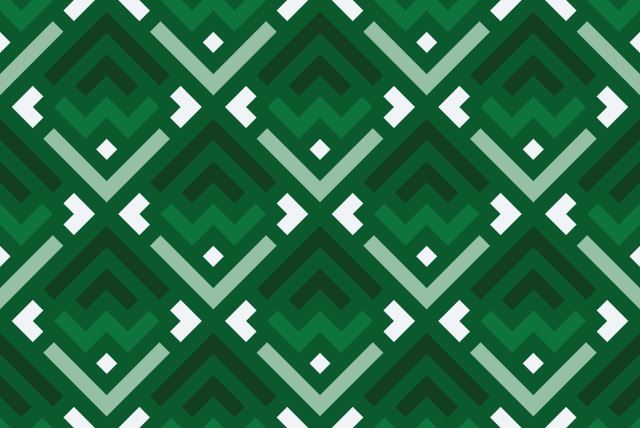
Reproduce this pattern procedurally as a Shadertoy shader.

```glsl
// Half-drop diamonds of chevrons, zigzags, arrowheads and dots in greens.
// Each motif is mirrored about its vertical axis and turned 45 degrees,
// so that every bar is an axis-aligned box on a small diagonal grid.

const vec2 REPEATS = vec2(3.0, 2.0);      // tiles across and down
const float GRID_UNIT = 0.0495;           // diagonal grid step, in tiles

const vec3 GROUND = vec3(0.043, 0.353, 0.176);
const vec3 DARK   = vec3(0.071, 0.247, 0.118);
const vec3 BRIGHT = vec3(0.051, 0.455, 0.231);
const vec3 PALE   = vec3(0.584, 0.753, 0.647);
const vec3 WHITE  = vec3(0.941, 0.957, 0.965);

// Antialiased coverage of the box from lo to hi; px is one pixel in grid units
float box(vec2 p, vec2 lo, vec2 hi, float px) {
    vec2 inside = min(p - lo, hi - p);
    vec2 cover = clamp(inside / px + 0.5, 0.0, 1.0);
    return cover.x * cover.y;
}

// Offset from the nearest motif centre, with two diamonds per tile
vec2 diamondCell(vec2 tile) {
    vec2 p = fract(tile) - 0.5;
    if (abs(p.x) + abs(p.y) > 0.5) p = fract(tile + 0.5) - 0.5;
    return p;
}

void mainImage(out vec4 fragColor, in vec2 fragCoord) {
    vec2 p = diamondCell(fragCoord / iResolution.xy * REPEATS) / GRID_UNIT;
    float px = sqrt(2.0) * REPEATS.y / (iResolution.y * GRID_UNIT);

    // Mirrored diagonal axes: x runs down and out, y runs down and in
    float side = abs(p.x);
    vec2 g = vec2(side - p.y, -side - p.y);

    // Two nested dark chevrons
    float chevrons = max(box(g, vec2(-10.0, -9.0), vec2(3.0, -7.0), px),
                         box(g, vec2(-10.0, -5.0), vec2(1.0, -3.0), px));
    // Zigzag: outer and inner arms
    float zigzag = max(box(g, vec2(3.0, -5.0), vec2(5.0, 1.0), px),
                       box(g, vec2(-2.0, -1.0), vec2(5.0, 1.0), px));
    // Pale V along the lower sides
    float vee = box(g, vec2(7.0, -3.0), vec2(9.0, 10.0), px);
    // Arrowheads at the side corners and the dot above the V
    float arrow = max(box(g, vec2(5.0, -9.0), vec2(9.0, -7.0), px),
                      box(g, vec2(7.0, -9.0), vec2(9.0, -5.0), px));
    float dot4 = box(g, vec2(3.0), vec2(5.0), px);

    vec3 color = mix(GROUND, DARK, chevrons);
    color = mix(color, BRIGHT, zigzag);
    color = mix(color, PALE, vee);
    color = mix(color, WHITE, max(arrow, dot4));
    fragColor = vec4(color, 1.0);
}
```
